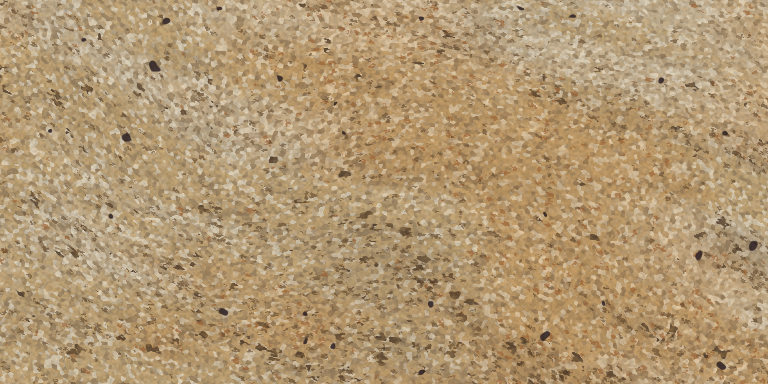
Write a WebGL 2 fragment shader that draws this texture.

```glsl
#version 300 es
precision highp float;
// Polished granite: honey and grey bands drift down to the right, built from
// stretched noise. Soft Voronoi crystals give the fine grain, and ragged
// scattered blobs add brown flecks, rust specks and a few dark garnets.

#define SLOPE 0.30        // downward tilt of the bands, radians
#define GRAIN 100.0       // crystals per canvas height
#define HONEY vec3(0.715, 0.605, 0.430)
#define STONE vec3(0.735, 0.665, 0.550)
#define QUARTZ vec3(0.825, 0.785, 0.705)
#define SHADE vec3(0.560, 0.475, 0.360)
#define BROWN vec3(0.370, 0.270, 0.165)
#define UMBER vec3(0.260, 0.190, 0.135)
#define RUST vec3(0.600, 0.370, 0.190)
#define GARNET vec3(0.190, 0.140, 0.150)

uniform vec2 u_resolution;
out vec4 fragColor;

vec3 hash3(vec2 p) {
  vec3 s = vec3(dot(p, vec2(127.1, 311.7)), dot(p, vec2(269.5, 183.3)), dot(p, vec2(419.2, 371.9)));
  return fract(sin(s) * 43758.5453);
}

float noise(vec2 p) {
  vec2 i = floor(p), f = fract(p);
  f = f * f * (3.0 - 2.0 * f);
  float low = mix(hash3(i).x, hash3(i + vec2(1, 0)).x, f.x);
  float high = mix(hash3(i + vec2(0, 1)).x, hash3(i + vec2(1, 1)).x, f.x);
  return mix(low, high, f.y);
}

float fbm(vec2 p) {
  float sum = 0.0, amp = 0.533;
  for (int i = 0; i < 4; i++) {
    sum += amp * noise(p);
    p = p * 2.03 + 17.3;
    amp *= 0.5;
  }
  return sum;
}

// Three random tones per crystal, blended softly across cell borders
vec3 crystals(vec2 u) {
  vec2 cell = floor(u);
  vec3 sum = vec3(0.0);
  float total = 0.0;
  for (int y = -1; y <= 1; y++)
  for (int x = -1; x <= 1; x++) {
    vec2 c = cell + vec2(x, y);
    vec2 d = u - c - hash3(c + 71.0).xy;
    float w = exp(-12.0 * dot(d, d));
    sum += w * hash3(c);
    total += w;
  }
  return sum / total;
}

// Coverage of scattered ragged blobs; density is the chance per cell
float flecks(vec2 q, float scale, float stretch, vec2 radii, float density, float seed) {
  vec2 u = q * scale * vec2(1.0 / stretch, 1.0);
  u += (vec2(noise(u * 3.5 + seed), noise(u * 3.5 - seed)) - 0.5) * 1.6 * radii.y;
  vec2 cell = floor(u);
  float soft = 0.75 * scale / u_resolution.y;
  float cover = 0.0;
  for (int y = -1; y <= 1; y++)
  for (int x = -1; x <= 1; x++) {
    vec2 c = cell + vec2(x, y);
    vec3 h = hash3(c + seed);
    float r = mix(radii.x, radii.y, fract(h.z * 57.0));
    float d = length(u - c - 0.2 - 0.6 * h.xy) - r;
    cover = max(cover, step(h.z, density) * (1.0 - smoothstep(-soft, soft, d)));
  }
  return cover;
}

void main() {
  vec2 p = gl_FragCoord.xy / u_resolution.y;

  // Flow coordinates: x runs along the bands, y across them
  float s = sin(SLOPE), c = cos(SLOPE);
  vec2 q = vec2(c * p.x - s * p.y, s * p.x + c * p.y);
  q.y += 0.16 * (noise(p * 1.7 + 4.0) - 0.5);

  // Large-scale mineral distribution
  float grey = smoothstep(0.34, 0.66, fbm(q * vec2(1.3, 6.0) + 2.7));
  float band = smoothstep(0.40, 0.68, fbm(q * vec2(2.2, 8.0) + 31.0));
  float zone = smoothstep(0.32, 0.66, fbm(p * 2.1 + 12.0));
  float rusty = smoothstep(0.46, 0.70, fbm(q * vec2(1.5, 3.0) + 53.0));
  float ridge = abs(fbm(q * vec2(0.7, 3.2) + 9.0) - 0.5);
  float vein = (1.0 - smoothstep(0.0, 0.035, ridge)) * smoothstep(0.42, 0.68, noise(p * 1.6 + 3.0));

  // Crystalline ground
  vec3 g = crystals(q * GRAIN * vec2(0.85, 1.0));
  vec3 col = mix(HONEY, STONE, clamp(grey + 0.9 * (g.x - 0.5), 0.0, 1.0));
  col = mix(col, SHADE, 0.75 * smoothstep(0.55, 0.95, g.z + 0.10 * band));
  col = mix(col, QUARTZ, 0.85 * smoothstep(0.60, 0.95, g.y + 0.08 * grey));
  col *= 1.0 + 0.16 * (noise(p * 170.0) - 0.5) + 0.10 * (fbm(q * vec2(9.0, 22.0)) - 0.5);

  // Stained bands and veins
  col = mix(col, SHADE, 0.22 * band * zone + 0.40 * vein);
  col = mix(col, col * vec3(1.01, 0.91, 0.78), 0.55 * rusty);

  // Scattered minerals, small to large
  float rich = band * (0.3 + 0.7 * zone);
  float specks = flecks(q, 74.0, 1.4, vec2(0.18, 0.46), 0.05 + 0.24 * rich + 0.30 * vein, 5.0);
  float rusts = flecks(q, 60.0, 1.3, vec2(0.15, 0.42), 0.02 + 0.15 * rusty, 23.0);
  float darks = flecks(q, 40.0, 1.5, vec2(0.14, 0.42), 0.02 + 0.22 * rich + 0.06 * vein, 47.0);
  float garnets = flecks(p, 13.0, 1.0, vec2(0.07, 0.13), 0.09, 89.0);
  col = mix(col, RUST, 0.65 * rusts);
  col = mix(col, BROWN, 0.62 * specks);
  col = mix(col, mix(BROWN, UMBER, g.x), (0.55 + 0.35 * g.y) * darks);
  col = mix(col, GARNET, 0.88 * garnets);

  fragColor = vec4(clamp(col, 0.0, 1.0), 1.0);
}
```
